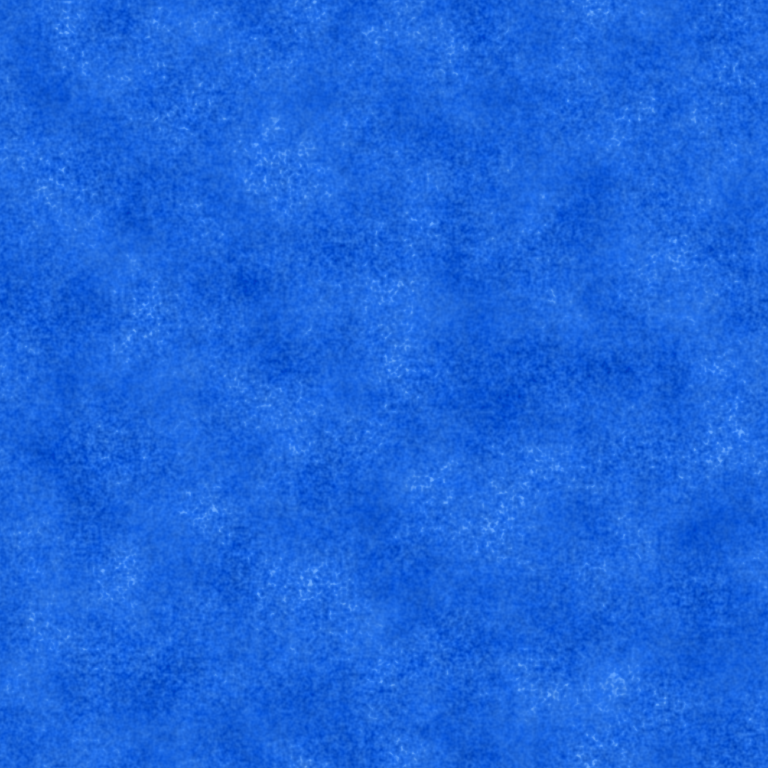
A WebGL 2 fragment shader for this texture:

```glsl
#version 300 es
precision highp float;

uniform vec2 u_resolution;
out vec4 fragColor;

// Integer hash of a lattice point, returned as a unit gradient
vec2 gradientAt(ivec2 cell, int period, int seed) {
    uvec2 h = uvec2((cell + period) % period) + uvec2(seed * 157, seed * 911);
    h = h * 1664525u + 1013904223u;
    h.x += h.y * 1664525u;
    h.y += h.x * 1664525u;
    h ^= h >> 16u;
    h.x += h.y * 1664525u;
    h ^= h >> 15u;
    float angle = float(h.x & 65535u) / 65536.0 * 6.2831853;
    return vec2(cos(angle), sin(angle));
}

// Gradient noise that wraps after a whole number of cells
float wrapNoise(vec2 uv, int period, int seed) {
    vec2 p = uv * float(period);
    ivec2 cell = ivec2(floor(p));
    vec2 f = fract(p);
    vec2 s = f * f * f * (f * (f * 6.0 - 15.0) + 10.0);
    float a = dot(gradientAt(cell, period, seed), f);
    float b = dot(gradientAt(cell + ivec2(1, 0), period, seed), f - vec2(1, 0));
    float c = dot(gradientAt(cell + ivec2(0, 1), period, seed), f - vec2(0, 1));
    float d = dot(gradientAt(cell + ivec2(1, 1), period, seed), f - vec2(1, 1));
    return mix(mix(a, b, s.x), mix(c, d, s.x), s.y);
}

// Soft blotches, each octave twice as fine
float clouds(vec2 uv) {
    float sum = 0.0;
    float weight = 1.0;
    int period = 7;
    for (int octave = 0; octave < 4; octave++) {
        sum += weight * wrapNoise(uv, period, octave + 1);
        weight *= 0.74;
        period *= 2;
    }
    return sum;
}

// Fine fibrous speckle
float grain(vec2 uv) {
    return 0.75 * wrapNoise(uv, 88, 11)
         + 1.0 * wrapNoise(uv, 152, 12)
         + 0.8 * wrapNoise(uv, 236, 13);
}

void main() {
    vec2 uv = fract(gl_FragCoord.xy / u_resolution);

    // Ragged outlines for the blotches
    vec2 warp = vec2(wrapNoise(uv, 22, 21), wrapNoise(uv, 22, 22));
    float blotch = clouds(fract(uv + 0.014 * warp));

    // Speckle is stronger in some patches than in others
    float roughness = 1.0 + 0.7 * wrapNoise(uv, 11, 31);
    float tone = 1.9 * blotch + 1.9 * roughness * grain(uv);

    // Blue ramp with a slight drift between pure and greyish
    float drift = wrapNoise(uv, 34, 41) + wrapNoise(uv, 120, 42);
    vec3 colour = vec3(0.110, 0.398, 0.866);
    colour += tone * vec3(0.043, 0.046, 0.037);
    colour += drift * vec3(0.030, 0.012, -0.030);

    // Pale flecks on the brightest grains
    colour += smoothstep(1.3, 3.2, tone) * vec3(0.13, 0.09, 0.01);

    fragColor = vec4(clamp(colour, 0.0, 1.0), 1.0);
}
```
